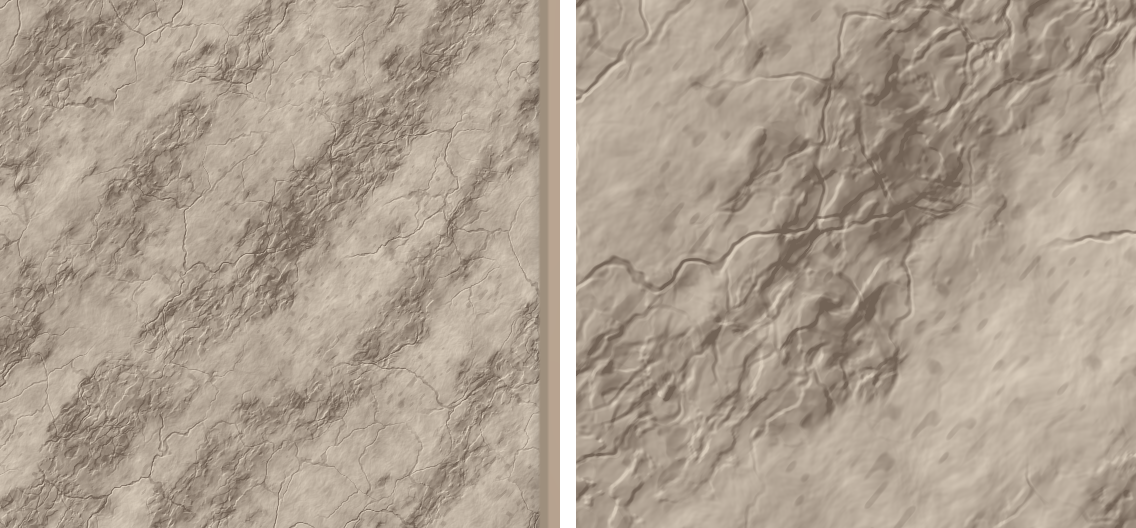
Left: the whole. Right: its middle third, enlarged.
A Shadertoy shader for this texture:

```glsl
const vec3 DARK_STONE = vec3(0.44, 0.38, 0.33);
const vec3 LIGHT_STONE = vec3(0.83, 0.78, 0.715);
const vec3 GROOVE = vec3(0.62, 0.56, 0.49);
const vec3 WALL = vec3(0.72, 0.64, 0.565);
const vec2 GRAIN_DIR = vec2(0.643, 0.766);
const float BAND_PERIOD = 0.255;
const float BAND_OFFSET = 0.045;
const float SLAB_EDGE = 0.963;
const float WALL_EDGE = 0.979;
const float BASE_TONE = 0.765;
const float BAND_SHADE = 0.23;
const float CREVICE_SHADE = 0.20;
const float RELIEF_STEP = 0.0024;
const float RELIEF_GAIN = 1.05;
const float TAU = 6.28318;

float hash(vec2 p) {
    vec3 q = fract(vec3(p.xyx) * 0.1031);
    q += dot(q, q.yzx + 33.33);
    return fract((q.x + q.y) * q.z);
}

vec2 hash2(vec2 p) {
    return vec2(hash(p), hash(p + 57.3));
}

float noise(vec2 p) {
    vec2 i = floor(p), f = fract(p);
    f = f * f * (3.0 - 2.0 * f);
    return mix(mix(hash(i), hash(i + vec2(1, 0)), f.x),
               mix(hash(i + vec2(0, 1)), hash(i + vec2(1, 1)), f.x), f.y);
}

// Layered noise centred on zero
float fbm(vec2 p, int octaves) {
    float sum = 0.0, amp = 0.5;
    for (int i = 0; i < octaves; i++) {
        sum += amp * (noise(p) - 0.5);
        p = mat2(1.6, 1.2, -1.2, 1.6) * p + 11.7;
        amp *= 0.5;
    }
    return sum;
}

// Difference between the two nearest cell distances: zero on the borders
float cellBorder(vec2 p) {
    vec2 cell = floor(p), f = fract(p);
    float near = 8.0, second = 8.0;
    for (int y = -1; y <= 1; y++)
    for (int x = -1; x <= 1; x++) {
        vec2 o = vec2(x, y);
        float d = length(o + hash2(cell + o) - f);
        second = min(second, max(near, d));
        near = min(near, d);
    }
    return second - near;
}

// Coordinates along and across the streaks
vec2 toGrain(vec2 p) {
    return vec2(dot(p, GRAIN_DIR), dot(p, vec2(GRAIN_DIR.y, -GRAIN_DIR.x)));
}

// Broad streaks with ragged edges, fading toward the right
float roughBands(vec2 g) {
    float wobble = fbm(g * vec2(3.0, 6.0) + 4.0, 3);
    float wave = cos(TAU * (g.y - BAND_OFFSET + 0.12 * wobble) / BAND_PERIOD);
    float patches = fbm(g * vec2(3.6, 15.0) + 20.0, 4);
    float ragged = fbm(g * vec2(19.0, 42.0) + 50.0, 4);
    float fade = smoothstep(0.14, 0.30, g.y);
    float core = exp(-pow((g.y - 0.06) / 0.09, 2.0));
    float cover = 0.62 * wave + 2.0 * patches + 2.4 * ragged + 0.4 * core - 0.3 * fade;
    return smoothstep(-0.25, 0.8, cover);
}

// Thin broken fissures, and crackle inside the rough bands
float fissures(vec2 p, float band) {
    vec2 bend = vec2(fbm(p * 14.0, 5), fbm(p * 14.0 + 31.0, 5));
    vec2 g = toGrain(p + 0.09 * bend);
    float wide = 1.0 - smoothstep(0.004, 0.024, cellBorder(g * vec2(3.2, 5.2) + 2.0));
    float fine = 1.0 - smoothstep(0.010, 0.065, cellBorder(g * vec2(10.0, 15.0) + 8.0));
    float crackle = 1.0 - smoothstep(0.02, 0.19, cellBorder(g * vec2(24.0, 39.0) + 5.0));
    wide *= smoothstep(0.46, 0.62, noise(p * 7.0 + 15.0));
    fine *= smoothstep(0.42, 0.72, noise(p * 9.0 + 40.0));
    crackle *= (0.12 + 0.88 * band) * smoothstep(0.25, 0.65, noise(p * 17.0 + 71.0));
    return max(max(wide, 0.65 * fine), 0.7 * crackle);
}

float relief(vec2 p, float band, float crack) {
    vec2 g = toGrain(p);
    g += 0.012 * (vec2(noise(p * 38.0), noise(p * 38.0 + 9.0)) - 0.5);
    float crumble = fbm(g * vec2(46.0, 78.0), 4);
    float flakes = smoothstep(-0.06, 0.06, crumble);
    float ridges = 1.0 - abs(2.0 * noise(g * vec2(68.0, 108.0) + 5.0) - 1.0);
    float surface = 0.62 * crumble + band * (0.36 * flakes + 0.30 * ridges);
    return surface + 0.10 * noise(p * 190.0) - 0.30 * crack;
}

vec3 stone(vec2 p) {
    vec2 g = toGrain(p);
    float band = roughBands(g);
    float crack = fissures(p, band);

    // Light from the upper left
    vec2 toLight = RELIEF_STEP * vec2(-0.75, 0.66);
    float lifted = relief(p + toLight, band, fissures(p + toLight, band));
    float slope = relief(p, band, crack) - lifted;

    // Clouding, crevices, pits and stains
    float clouds = fbm(g * vec2(5.0, 12.0) + 60.0, 5);
    float mottle = fbm(p * 42.0 + 3.0, 4);
    float crevices = band * smoothstep(0.02, 0.12, fbm(g * vec2(44.0, 74.0) + 33.0, 3));
    float pits = smoothstep(0.72, 0.90, noise(g * vec2(75.0, 170.0) + 13.0));
    pits *= smoothstep(0.35, 0.65, noise(p * 11.0 + 77.0));
    float stains = band * smoothstep(0.10, 0.14, fbm(p * 9.0 + 90.0, 5));

    float tone = BASE_TONE - BAND_SHADE * band + 0.40 * clouds + 0.36 * mottle;
    tone += RELIEF_GAIN * slope - CREVICE_SHADE * crevices;
    tone -= 0.26 * crack + 0.20 * pits + 0.12 * stains;
    return mix(DARK_STONE, LIGHT_STONE, clamp(tone, 0.02, 1.04));
}

void mainImage(out vec4 fragColor, in vec2 fragCoord) {
    vec2 p = fragCoord / iResolution.y;
    float x = fragCoord.x / iResolution.x;
    float soft = 0.0015 + 1.0 / iResolution.x;

    // Slab, shaded groove and plain wall
    vec3 color = stone(p) * (1.0 - 0.07 * smoothstep(0.94, SLAB_EDGE, x));
    color = mix(color, GROOVE, smoothstep(-soft, soft, x - SLAB_EDGE));
    vec3 wall = WALL * (0.985 + 0.03 * noise(p * 5.0));
    color = mix(color, wall, smoothstep(-soft, soft, x - WALL_EDGE));
    fragColor = vec4(color, 1.0);
}
```
